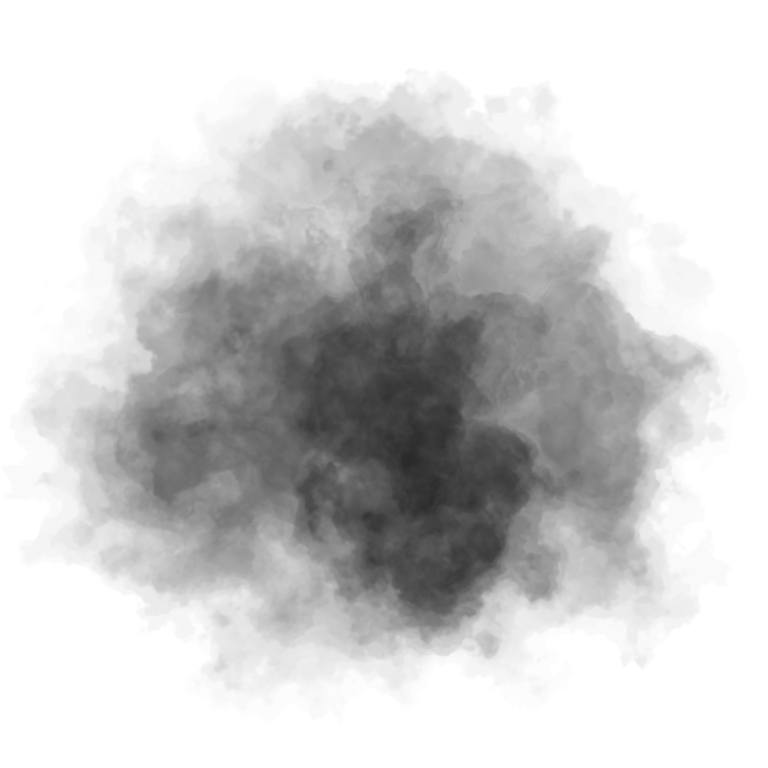
This background is drawn by a WebGL 2 fragment shader. Its source:

```glsl
#version 300 es
precision highp float;
// A dark ink cloud on white paper. Elliptical lobes are cut into stacked
// translucent washes with ragged edges, warped by gradient noise that is partly
// shared and partly per wash; the summed ink depth darkens by absorption.

uniform vec2 u_resolution;
out vec4 outColor;

const vec3 PAPER = vec3(1.0);
const int WASHES = 8;              // translucent layers per lobe
const float WASH_SOFTNESS = 0.035; // edge width, relative to lobe radius
const float RAGGED_SCALE = 8.0;    // warp shared by all washes
const float RAGGED_AMOUNT = 0.16;
const float DRIFT_SCALE = 6.0;     // warp of each single wash
const float DRIFT_AMOUNT = 0.085;
const float MOTTLE = 0.45;         // medium variation of ink depth
const float GRAIN = 0.30;          // fine variation of ink depth
const float HAZE_DEPTH = 0.10;
const float MAX_DEPTH = 1.80;
const vec4 HAZE = vec4(0.495, 0.485, 0.42, 0.39);

// Lobes: centre xy, radius xy; the depth lists hold the ink of each lobe
const int DARK_COUNT = 10;
const vec4 DARK_LOBES[DARK_COUNT] = vec4[](
    vec4(0.50, 0.46, 0.40, 0.37), vec4(0.40, 0.48, 0.24, 0.24),
    vec4(0.56, 0.42, 0.17, 0.25), vec4(0.62, 0.36, 0.13, 0.15),
    vec4(0.53, 0.65, 0.08, 0.14), vec4(0.77, 0.45, 0.15, 0.20),
    vec4(0.26, 0.42, 0.13, 0.16), vec4(0.57, 0.21, 0.09, 0.10),
    vec4(0.42, 0.57, 0.10, 0.08), vec4(0.58, 0.30, 0.11, 0.13));
const float DARK_DEPTH[DARK_COUNT] = float[](
    0.34, 0.60, 0.75, 0.42, 0.42, 0.40, 0.24, 0.35, 0.16, 0.25);

const int PALE_COUNT = 8;
const vec4 PALE_LOBES[PALE_COUNT] = vec4[](
    vec4(0.14, 0.39, 0.12, 0.14), vec4(0.26, 0.63, 0.14, 0.13),
    vec4(0.53, 0.78, 0.20, 0.12), vec4(0.68, 0.63, 0.14, 0.13),
    vec4(0.29, 0.27, 0.15, 0.12), vec4(0.79, 0.28, 0.13, 0.13),
    vec4(0.43, 0.36, 0.06, 0.04), vec4(0.44, 0.69, 0.06, 0.07));
const float PALE_DEPTH[PALE_COUNT] = float[](
    0.17, 0.16, 0.18, 0.22, 0.22, 0.18, -0.10, -0.12);

vec2 hashGradient(vec2 cell) {
    vec3 q = fract(cell.xyx * vec3(0.1031, 0.1030, 0.0973));
    q += dot(q, q.yzx + 33.33);
    return 2.0 * fract((q.xx + q.yz) * q.zy) - 1.0;
}

float gradientNoise(vec2 p) {
    vec2 cell = floor(p), f = fract(p);
    vec2 u = f * f * f * (f * (f * 6.0 - 15.0) + 10.0);
    vec2 e = vec2(0.0, 1.0);
    float a = dot(hashGradient(cell), f);
    float b = dot(hashGradient(cell + e.yx), f - e.yx);
    float c = dot(hashGradient(cell + e.xy), f - e.xy);
    float d = dot(hashGradient(cell + e.yy), f - e.yy);
    return mix(mix(a, b, u.x), mix(c, d, u.x), u.y);
}

float fbm(vec2 p) {
    float sum = 0.0, amplitude = 0.6;
    for (int i = 0; i < 5; i++) {
        sum += amplitude * gradientNoise(p);
        p = mat2(1.6, 1.2, -1.2, 1.6) * p + 7.3;
        amplitude *= 0.55;
    }
    return sum;
}

vec2 warp(vec2 p) {
    return vec2(fbm(p), fbm(p + 53.7));
}

// Coverage of an ellipse shrunk to the given fraction of its radius
float washCover(vec2 p, vec4 lobe, float reach, float softness) {
    float d = length((p - lobe.xy) / lobe.zw);
    return 1.0 - smoothstep(reach - softness, reach + softness, d);
}

float inkDepth(vec2 p) {
    float depth = 0.0;
    vec2 ragged = p + RAGGED_AMOUNT * warp(p * RAGGED_SCALE + 11.0);
    for (int k = 0; k < WASHES; k++) {
        float level = (float(k) + 0.5) / float(WASHES);
        vec2 seed = vec2(17.0, 31.0) * float(k + 1);
        vec2 q = ragged + DRIFT_AMOUNT * warp(p * DRIFT_SCALE + seed);
        float reach = mix(0.2, 1.0, level);

        depth += HAZE_DEPTH * washCover(q, HAZE, mix(0.80, 1.06, level), 0.012);
        for (int i = 0; i < DARK_COUNT; i++)
            depth += DARK_DEPTH[i] * washCover(q, DARK_LOBES[i], reach, WASH_SOFTNESS);
        for (int i = 0; i < PALE_COUNT; i++)
            depth += PALE_DEPTH[i] * washCover(q, PALE_LOBES[i], reach, WASH_SOFTNESS);
    }
    return max(depth / float(WASHES), 0.0);
}

void main() {
    float side = min(u_resolution.x, u_resolution.y);
    vec2 p = (gl_FragCoord.xy - 0.5 * u_resolution) / side + 0.5;

    // Uneven pigment: broad mottling and fine paper grain
    float pigment = 1.0 + MOTTLE * fbm(p * 9.0 + 4.2) + GRAIN * fbm(p * 26.0 + 91.0);
    float depth = min(inkDepth(p) * pigment, MAX_DEPTH);

    outColor = vec4(PAPER * exp(-depth), 1.0);
}
```
